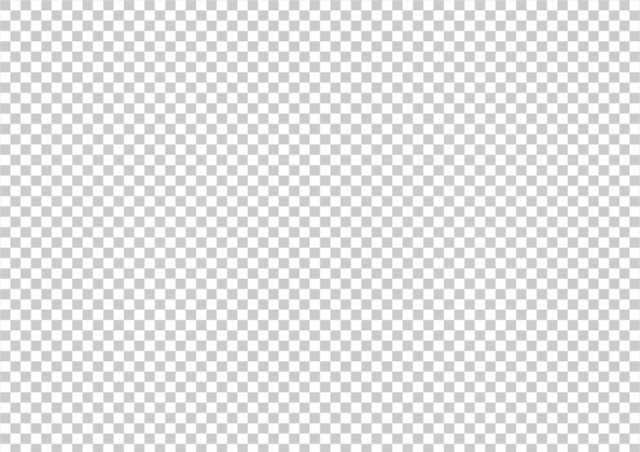
Give the GLSL for this pattern, as a Shadertoy shader.

```glsl
// A fine checkerboard of light grey and near-white squares, 62 across.
// Each axis gives a signed wave that flips at the cell borders; the
// product of both waves, softly clipped, picks the colour.

// Signed distance to the nearest cell border: positive in even cells.
vec2 borderDistance(vec2 cell) {
    return 0.5 - abs(mod(cell + 0.5, 2.0) - 1.0);
}

void mainImage(out vec4 fragColor, in vec2 fragCoord) {
    // Square cells counted from the top left corner
    float cellSize = iResolution.x / 62.0;
    vec2 cell = vec2(fragCoord.x, iResolution.y - fragCoord.y) / cellSize;

    // Soft borders, never narrower than one pixel
    float softness = max(0.075, 0.5 / cellSize);
    vec2 side = clamp(borderDistance(cell) / softness, -1.0, 1.0);
    float grey = 0.5 + 0.5 * side.x * side.y;

    vec3 color = mix(vec3(0.995), vec3(0.797), grey);
    fragColor = vec4(color, 1.0);
}
```
